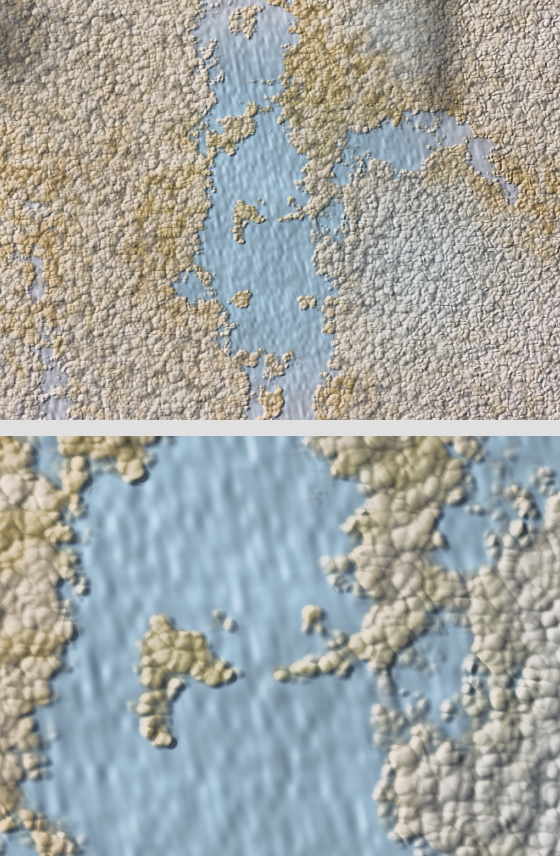
Top, the full canvas; bottom, a detail of the centre.
Write a Shadertoy shader that draws this texture.

```glsl
// Weathered wall: a crust of cream and ochre grains flakes off a pale blue coat.
// Cellular bumps make the grains, stretched noise the brushed coat; both are
// lit by the height difference towards a low light at the upper left.

#define GRAIN_SCALE 50.0
#define FINE_SCALE 98.0
#define RELIEF 1.4
#define LIGHT_STEP 0.0045
#define EDGE_RAGGEDNESS 0.13
#define CREAM vec3(0.675, 0.640, 0.590)
#define OCHRE vec3(0.640, 0.540, 0.360)
#define OLIVE vec3(0.570, 0.550, 0.385)
#define COOL_GREY vec3(0.600, 0.630, 0.640)
#define LAVENDER vec3(0.705, 0.680, 0.710)
#define BLUE vec3(0.580, 0.685, 0.755)
#define SKYLIGHT vec3(0.860, 0.830, 0.850)

vec2 hash2(vec2 p) {
    vec3 q = fract(p.xyx * vec3(0.1031, 0.1030, 0.0973));
    q += dot(q, q.yzx + 33.33);
    return fract((q.xx + q.yz) * q.zy);
}

float noise(vec2 p) {
    vec2 i = floor(p), f = fract(p);
    f = f * f * (3.0 - 2.0 * f);
    float low = mix(hash2(i).x, hash2(i + vec2(1, 0)).x, f.x);
    float high = mix(hash2(i + vec2(0, 1)).x, hash2(i + vec2(1, 1)).x, f.x);
    return mix(low, high, f.y);
}

float fbm(vec2 p) {
    float sum = 0.0, amp = 0.5;
    for (int i = 0; i < 4; i++) {
        sum += amp * noise(p);
        p = mat2(1.6, 1.2, -1.2, 1.6) * p + 7.3;
        amp *= 0.5;
    }
    return sum / 0.9375;
}

float segment(vec2 p, vec2 a, vec2 b) {
    vec2 ab = b - a;
    return length(p - a - ab * clamp(dot(p - a, ab) / dot(ab, ab), 0.0, 1.0));
}

// Soft disc: 1 at the centre, 0 beyond the radius
float blob(vec2 p, vec2 centre, float radius) {
    return 1.0 - smoothstep(0.0, radius, length(p - centre));
}

// Rounded bumps of random size and height, one per cell
float grains(vec2 p) {
    vec2 cell = floor(p);
    float h = 0.0;
    for (int y = -1; y <= 1; y++)
    for (int x = -1; x <= 1; x++) {
        vec2 id = cell + vec2(x, y);
        vec2 r = hash2(id);
        vec2 d = p - id - 0.05 - 0.9 * r;
        float radius = 0.55 + 0.4 * hash2(id + 41.0).y;
        h = max(h, (0.5 + 0.5 * r.y) * (1.0 - dot(d, d) / (radius * radius)));
    }
    return h;
}

// Signed distance to the bare coat, negative where the crust is gone
float bareDistance(vec2 p) {
    float left = 0.505 + 0.10 * (1.0 - smoothstep(0.02, 0.32, p.y));
    float right = 0.765 - 0.08 * smoothstep(0.30, 0.75, p.y);
    float d = max(left - p.x, p.x - right);
    d = min(d, segment(p, vec2(0.84, 0.76), vec2(1.02, 0.72)) - 0.008);
    d = min(d, segment(p, vec2(1.06, 0.70), vec2(1.22, 0.54)) - 0.010);
    d = min(d, segment(p, vec2(0.87, 0.67), vec2(0.98, 0.65)) - 0.028);
    d = min(d, segment(p, vec2(0.82, 0.62), vec2(0.79, 0.42)) - 0.015);
    d = min(d, segment(p, vec2(0.08, 0.52), vec2(0.12, 0.02)) - 0.012);
    d = min(d, length(p - vec2(0.45, 0.31)) - 0.015);
    d += EDGE_RAGGEDNESS * (fbm(p * 13.0) - 0.5) + 0.03 * (noise(p * 55.0) - 0.5);
    float islands = 0.65 * noise(p * 14.0 + 3.0) + 0.35 * noise(p * 42.0) - 0.72;
    return max(d, 0.3 * islands);
}

// x: height, y: crust cover, z: distance to the bare coat
vec3 surface(vec2 p) {
    vec2 warp = 0.011 * vec2(noise(p * 75.0), noise(p * 75.0 + 19.0));
    float fineShare = 0.35 + 0.25 * smoothstep(0.85, 1.2, p.x);
    float crust = mix(grains((p + warp) * GRAIN_SCALE), grains((p - warp) * FINE_SCALE), fineShare);
    float rough = 0.5 * fbm(p * 22.0) + 0.5 * fbm(p * 75.0);
    crust = mix(crust, rough, 0.38 + 0.35 * blob(p, vec2(0.94, 0.92), 0.16));
    float d = bareDistance(p);
    float cover = smoothstep(-0.014, 0.020, d + 0.06 * (crust - 0.5));
    float lean = p.x + 0.18 * p.y;
    float coat = 0.24 * noise(vec2(lean * 90.0, p.y * 24.0)) + 0.26 * noise(vec2(lean * 115.0, p.y * 75.0));
    return vec3(mix(coat, 0.15 + 1.05 * crust, cover), cover, d);
}

vec3 crustColour(vec2 p, float d) {
    float patches = smoothstep(0.25, 0.75, fbm(p * 8.0 + 11.0));
    float speckle = smoothstep(0.15, 0.85, noise(p * 42.0));
    float rust = 0.6 * blob(p, vec2(0.36, 0.52), 0.26) + 0.5 * blob(p, vec2(0.0, 0.55), 0.25);
    rust += 0.65 * (1.0 - smoothstep(0.0, 0.14, segment(p, vec2(0.74, 0.88), vec2(1.32, 0.48))));
    rust += 0.4 * (1.0 - smoothstep(0.0, 0.14, d));
    float mound = 1.0 - smoothstep(0.05, 0.36, length(p - vec2(1.0, 0.38)));
    float pale = smoothstep(0.45, 0.95, length((p - vec2(0.62, 0.65)) * vec2(0.9, 1.0)));
    vec3 col = mix(CREAM, LAVENDER, 0.75 * pale);
    col = mix(col, COOL_GREY, 0.85 * max(mound, blob(p, vec2(0.94, 0.92), 0.2)));
    vec3 stain = mix(OCHRE, OLIVE, blob(p, vec2(0.72, 0.55), 0.5));
    float amount = (rust + 0.22) * (1.0 - 0.75 * mound) * (0.35 + 0.9 * patches) * (0.35 + 1.1 * speckle);
    return mix(col, stain, clamp(amount, 0.0, 0.95));
}

void mainImage(out vec4 fragColor, in vec2 fragCoord) {
    vec2 p = fragCoord / iResolution.y;
    vec3 here = surface(p);
    float slope = here.x - surface(p + LIGHT_STEP * vec2(-0.86, 0.5)).x;

    // Pigments of the coat and of the crust
    float fade = smoothstep(0.25, 0.58, length(p - vec2(0.64, 0.5)));
    vec3 coat = mix(BLUE, LAVENDER, 0.8 * fade) * (0.94 + 0.14 * fbm(p * 18.0));
    vec3 col = mix(coat, crustColour(p, here.z), here.y);

    // Relief, dark crevices and broad unevenness
    float crevice = mix(0.66, 1.14, smoothstep(0.15, 0.85, here.x));
    float shade = mix(1.0, crevice, here.y) * clamp(1.0 + RELIEF * slope, 0.42, 1.4);
    shade *= 0.90 + 0.20 * fbm(p * 5.0 + 2.0);

    // Shadow beside the upper lump and at the top left corner
    float lump = segment(p, vec2(1.05, 1.0), vec2(1.05, 0.76));
    shade *= 1.0 - 0.3 * (1.0 - smoothstep(0.0, 0.08, lump));
    shade *= 1.0 - 0.3 * blob(p, vec2(0.0, 0.9), 0.2);

    // Pale light on lit faces, cool tint in the shade
    col *= shade * mix(vec3(0.97, 1.0, 1.07), vec3(1.0), smoothstep(0.5, 1.0, shade));
    col = mix(col, SKYLIGHT, 0.55 * smoothstep(1.0, 1.4, shade));
    fragColor = vec4(clamp(col, 0.0, 1.0), 1.0);
}
```
